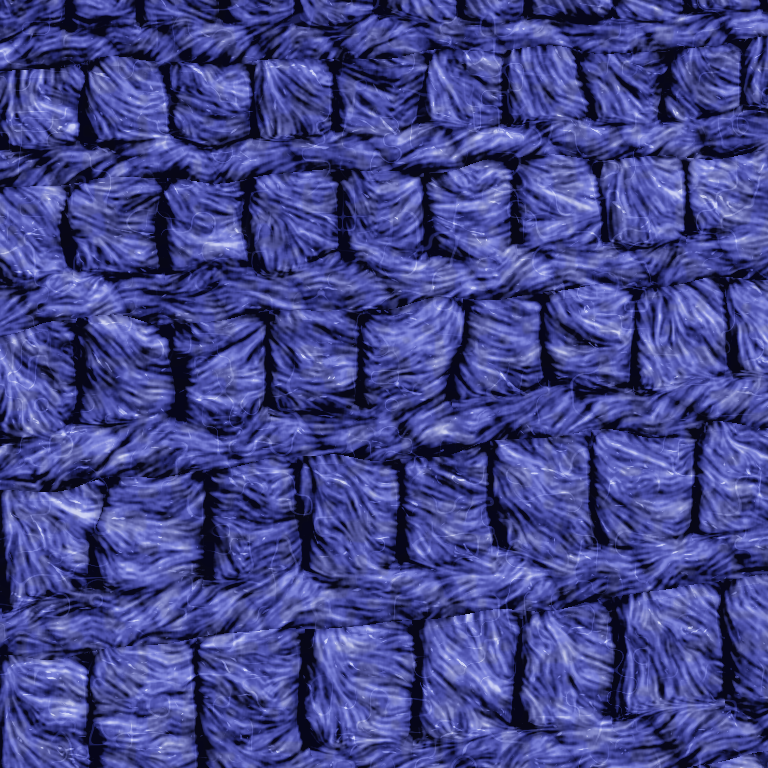
Write a WebGL 1 fragment shader that draws this texture.

```glsl
precision highp float;
// Crocheted blue yarn: rows of plump stitches parted by twisted ridges, seen at a slant.
// A warped grid gives the relief, and noise smeared along a direction field gives
// the plies, fibres and glints; the resulting tone is looked up in a colour ramp.
uniform vec2 u_resolution;

const float BUMP_MID = 0.34;   // heights inside one row, 0 at its top
const float RIDGE_MID = 0.84;

float hash(vec2 p) {
  return fract(sin(dot(p, vec2(127.1, 311.7))) * 43758.5453);
}

float noise(vec2 p) {
  vec2 i = floor(p), f = fract(p);
  f = f * f * (3.0 - 2.0 * f);
  return mix(mix(hash(i), hash(i + vec2(1.0, 0.0)), f.x),
             mix(hash(i + vec2(0.0, 1.0)), hash(i + 1.0), f.x), f.y);
}

// Slanted, perspective grid: xy = place inside the stitch, zw = column and row
vec4 stitchGrid(vec2 p) {
  p += 0.024 * (vec2(noise(p * 14.0), noise(p * 14.0 + 40.0)) - 0.5);
  float down = (1.0 - p.y + 0.026 * p.x) / (1.0 - 0.096 * p.x);
  float k = (sqrt(max(0.024 + 0.0468 * (down - 0.137), 0.0)) - 0.155) / 0.0234 + 0.33;
  float row = floor(k);
  float pitch = 0.113 + 0.0075 * row;
  float u = p.x * (1.0 + 0.05 * p.x) / pitch + 0.3 * hash(vec2(row, 3.0));
  return vec4(fract(u), k - row, floor(u), row);
}

// Relief of one puffy stitch and the slanted lumps of the ridge below it
float relief(vec4 s) {
  vec2 b = abs(vec2(2.0 * s.x - 1.0, (s.y - BUMP_MID) / 0.39));
  b *= b;
  float bump = sqrt(max(1.0 - dot(b, b), 0.0));
  float across = abs(fract(s.y - RIDGE_MID + 0.5) - 0.5) / 0.2;
  float lump = abs(2.0 * fract(s.x + 0.5 - 1.2 * (s.y - RIDGE_MID)) - 1.0);
  float ridge = sqrt(max(1.0 - across * across, 0.0)) * (0.88 - 0.38 * pow(lump, 4.0));
  return max(bump, ridge);
}

// Dark opening between neighbouring stitches, of uneven depth
float holeDepth(vec4 s) {
  float side = min(s.x, 1.0 - s.x) / 0.095;
  float along = (s.y - 0.46) / 0.2;
  float strength = 0.25 + 0.75 * hash(vec2(s.z + floor(s.x + 0.5), s.w + 9.0));
  return strength * exp(-side * side - along * along);
}

// Small opening under the ridge, where two lumps meet
float ridgeGap(vec4 s) {
  vec2 q = vec2(min(s.x, 1.0 - s.x) / 0.2, (s.y - 0.97) / 0.07);
  return exp(-dot(q, q)) * hash(vec2(s.z + floor(s.x + 0.5), s.w + 31.0));
}

vec2 heading(float angle) {
  return vec2(cos(angle), sin(angle));
}

// Noise smeared along a direction, centred on zero
float streaks(vec2 p, vec2 dir, float freq) {
  float sum = 0.0;
  for (int i = -4; i <= 4; i++) {
    sum += noise(p * freq + dir * float(i) * 0.85);
  }
  return (sum / 9.0 - 0.5) * 4.0;
}

// Thin curling hair along the contour of a noise field
float looseHair(vec2 p, float freq) {
  float line = 1.0 - smoothstep(0.015, 0.055, abs(noise(p * freq) - 0.5));
  return line * smoothstep(0.5, 0.8, noise(p * 24.0 + freq));
}

vec3 yarnColour(float tone) {
  vec3 c = mix(vec3(0.025, 0.025, 0.10), vec3(0.13, 0.145, 0.41), smoothstep(0.0, 0.22, tone));
  c = mix(c, vec3(0.31, 0.33, 0.69), smoothstep(0.15, 0.5, tone));
  c = mix(c, vec3(0.48, 0.51, 0.85), smoothstep(0.45, 0.75, tone));
  return mix(c, vec3(0.80, 0.82, 0.96), smoothstep(0.7, 1.1, tone));
}

void main() {
  vec2 p = gl_FragCoord.xy / u_resolution;
  vec4 s = stitchGrid(p);
  float h = relief(s);

  // Fibres fan out over each stitch and run nearly level along the ridge
  float fan = -0.45 + 1.3 * (s.x - 0.5) + 1.2 * (hash(s.zw) - 0.5);
  float angle = mix(fan, 0.3, smoothstep(0.62, 0.74, s.y));
  angle += 1.5 * (noise(p * 30.0) - 0.5);
  float ply = streaks(p, heading(angle), 85.0);
  float fibre = streaks(p + 5.0, heading(angle), 220.0);
  float glint = streaks(p + 9.0, heading(angle + 2.4 * (noise(p * 45.0) - 0.5)), 240.0);

  // Light falls from the upper right
  float slope = h - relief(stitchGrid(p + vec2(0.006, 0.012)));
  float tone = 0.05 + 0.44 * smoothstep(0.0, 0.95, h) + 0.4 * slope;
  tone += 0.16 * (noise(p * 9.0) - 0.5) + 0.05 * (p.x - p.y);
  float fade = mix(1.0, 0.6, p.x);
  float shade = fade * (0.6 * holeDepth(s) + 0.4 * ridgeGap(s));
  tone += (0.30 * ply + 0.42 * fibre) * (1.0 - 0.7 * shade) - shade;

  // Glints and loose fuzz lie on top
  tone = max(tone, 0.0) + 0.42 * smoothstep(0.28, 0.75, glint) * (0.25 + 0.75 * h);
  tone += 0.16 * (looseHair(p, 38.0) + looseHair(p + 3.0, 55.0));

  vec3 colour = yarnColour(tone);
  float grey = dot(colour, vec3(0.3, 0.5, 0.2));
  colour = mix(colour, vec3(grey), 0.22 * smoothstep(0.45, 0.8, noise(p * 70.0)));
  gl_FragColor = vec4(colour, 1.0);
}
```
